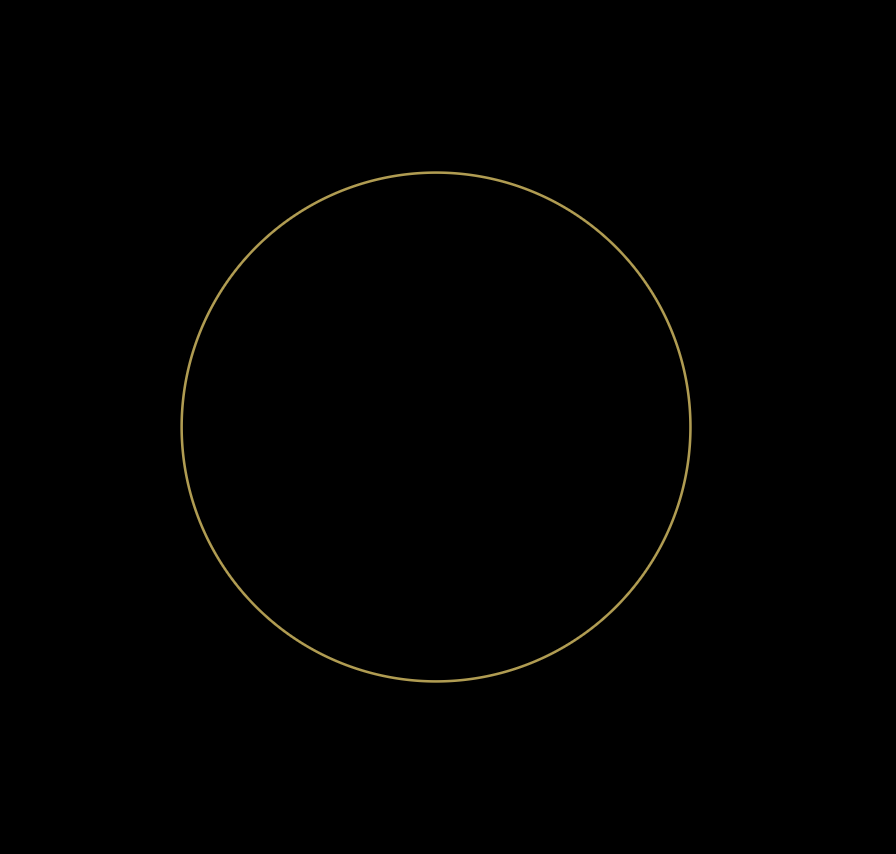
Give the GLSL for this background, as a Shadertoy shader.

```glsl
// A thin gold ring on a black field, set slightly left of the canvas centre.
// The ring is the distance to a circle's outline, with a smoothed edge
// and lengths measured in canvas heights.

float ringDistance(vec2 point, float radius, float halfWidth) {
    return abs(length(point) - radius) - halfWidth;
}

void mainImage(out vec4 fragColor, in vec2 fragCoord) {
    // Centred coordinates, one unit per canvas height
    vec2 point = (fragCoord - 0.5 * iResolution.xy) / iResolution.y;
    float pixel = 1.0 / iResolution.y;

    // Ring coverage, blended across one pixel
    float edge = ringDistance(point - vec2(-0.014, 0.0), 0.2979, 0.0015);
    float coverage = clamp(0.5 - edge / pixel, 0.0, 1.0);

    vec3 gold = vec3(0.69, 0.61, 0.32);
    fragColor = vec4(gold * coverage, 1.0);
}
```
